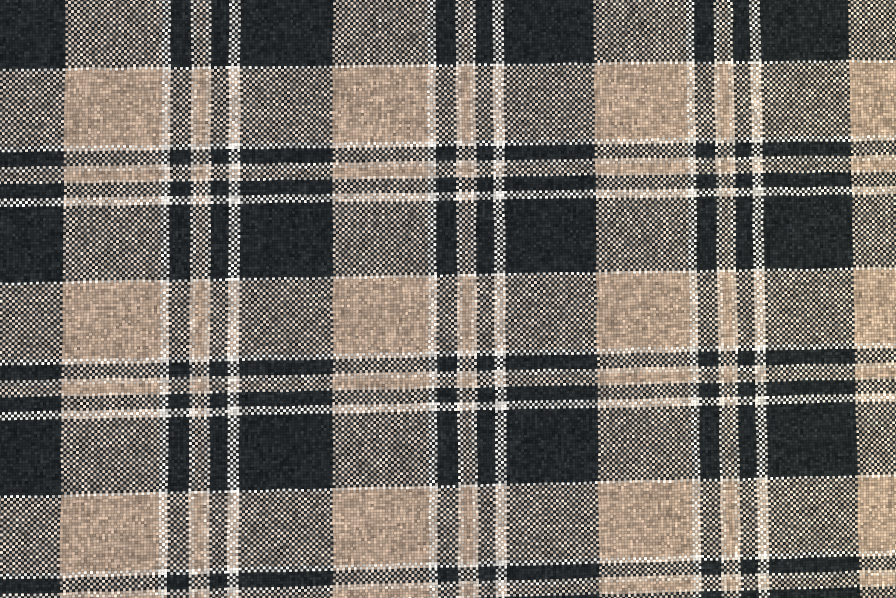
Reproduce this texture procedurally as a WebGL 2 fragment shader.

```glsl
#version 300 es
precision highp float;
// Woven tartan cloth: one stripe sequence colours both warp and weft threads,
// which cross in a plain weave. Each thread gets rounded shading and slubs;
// the cloth is slightly skewed, and every pixel is supersampled.

uniform vec2 u_resolution;
out vec4 outColor;

// Layout, in units of the canvas height (y measured downward)
const vec2 ORIGIN = vec2(0.5566, 0.107);   // corner of one beige square
const float REPEATS_X = 2.241;             // repeats per unit across
const float STRETCH_X = 0.063;             // repeats tighten to the right
const float FAN = 0.022;                   // columns spread downward
const float PERIOD_Y = 0.352;
const float TILT = 0.008;                  // slope of the rows
const float TILT_GROWTH = 0.02;
const vec2 THREADS = vec2(92.0, 74.0);     // threads per repeat, even
const float WOBBLE = 0.45;                 // thread drift, in threads
const int SAMPLES = 3;

// Yarn
const vec3 DARK = vec3(0.155, 0.172, 0.182);
const vec3 BEIGE = vec3(0.76, 0.665, 0.585);
const vec3 WHITE = vec3(0.97, 0.95, 0.925);
const float SLUB = 0.34;                   // variation along a thread
const float GRAIN = 0.30;                  // variation between crossings
const float BULGE = 0.4;                   // pale yarn gleams over dark yarn
const float ROUNDNESS = 0.9;

float hash(vec2 p) {
    vec3 q = fract(vec3(p.xyx) * 0.1031);
    q += dot(q, q.yzx + 33.33);
    return fract((q.x + q.y) * q.z);
}

float noise(vec2 p) {
    vec2 i = floor(p), f = fract(p);
    f = f * f * (3.0 - 2.0 * f);
    return mix(mix(hash(i), hash(i + vec2(1, 0)), f.x),
               mix(hash(i + vec2(0, 1)), hash(i + vec2(1, 1)), f.x), f.y);
}

float band(float s, float from, float to) {
    return step(from, s) * (1.0 - step(to, s));
}

// Yarn colour at position s of the repeat; lead is a pale edge before the beige
vec3 yarn(float s, float lead) {
    float beige = band(s, 0.0, 0.36) + band(s, 0.462, 0.54);
    float white = band(s, 0.36, 0.395) + band(s, 0.605, 0.652) + band(s, 0.0, lead);
    float edging = band(s, 0.462, 0.484) + band(s, 0.522, 0.54);
    vec3 c = mix(DARK, BEIGE, beige);
    c = mix(c, WHITE, 0.6 * edging);
    return mix(c, WHITE, white);
}

// Canvas position to repeat coordinates, with the skew of the cloth
vec2 clothCoords(vec2 p) {
    float d = (p.x - ORIGIN.x) / (1.0 + FAN * (p.y - 0.5));
    float row = p.y + (p.x - 0.75) * (TILT + TILT_GROWTH * p.y);
    return vec2(d * (REPEATS_X + STRETCH_X * d), (row - ORIGIN.y) / PERIOD_Y);
}

vec3 weave(vec2 p) {
    vec2 t = clothCoords(p) * THREADS;
    t += WOBBLE * (vec2(noise(t * 0.12 + 40.0), noise(t * 0.12 + 90.0)) - 0.5);
    vec2 id = floor(t), f = fract(t) - 0.5;
    vec2 s = fract((id + 0.5) / THREADS);
    bool warpOnTop = mod(id.x + id.y, 2.0) < 0.5;

    vec3 warp = yarn(s.x, 0.0), weft = yarn(s.y, 0.014);
    vec3 top = warpOnTop ? warp : weft;
    vec3 under = warpOnTop ? weft : warp;
    float contrast = smoothstep(0.1, 0.5, top.g - under.g);
    top = mix(top, WHITE, BULGE * contrast);

    // Rounded profile across the thread, gentle dip along its float
    vec2 g = warpOnTop ? f : f.yx;
    float shade = 1.0 - ROUNDNESS * g.x * g.x - 0.4 * g.y * g.y;

    // Uneven spinning
    float slub = warpOnTop ? noise(vec2(id.x + 200.0, t.y * 0.3))
                           : noise(vec2(t.x * 0.3, id.y + 500.0));
    shade *= 1.0 + SLUB * (slub - 0.5) + GRAIN * (hash(id + 300.0) - 0.5);
    // Fibre specks let a little light through the dark yarn
    float speck = hash(id + 700.0);
    return top * shade + 0.07 * (speck * speck - 0.33);
}

void main() {
    vec3 sum = vec3(0.0);
    for (int i = 0; i < SAMPLES * SAMPLES; i++) {
        vec2 offset = (vec2(i % SAMPLES, i / SAMPLES) + 0.5) / float(SAMPLES) - 0.5;
        vec2 p = (gl_FragCoord.xy + offset) / u_resolution.y;
        sum += weave(vec2(p.x, 1.0 - p.y));
    }
    vec3 color = sum / float(SAMPLES * SAMPLES);

    // Soft light, warmer toward the right
    vec2 uv = gl_FragCoord.xy / u_resolution;
    float side = smoothstep(0.55, 1.0, uv.x);
    color *= 1.0 + side * vec3(0.09, 0.085, 0.04);
    outColor = vec4(clamp(color, 0.0, 1.0), 1.0);
}
```
